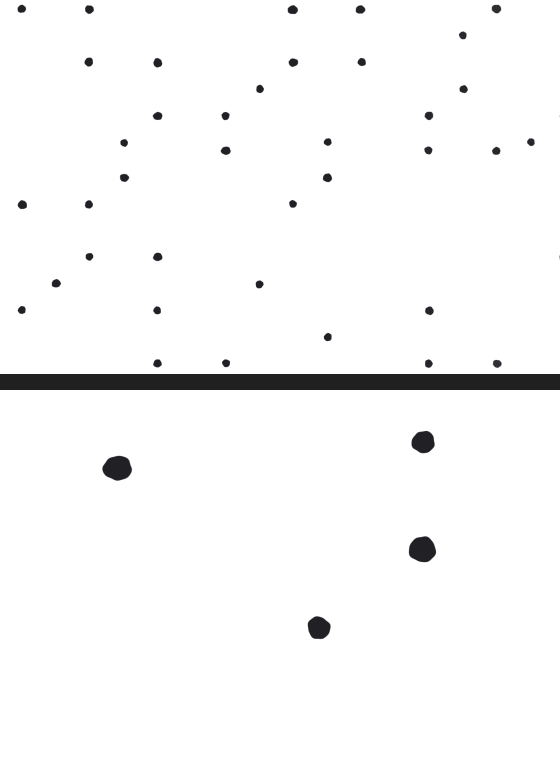
Top, the full canvas; bottom, a detail of the centre.
Give the GLSL for this pattern, as a Shadertoy shader.

```glsl
// Sparse ink dots on white paper, set on a staggered lattice with many sites
// left empty. Each dot is a slightly lumpy, hand-drawn disc; one seam shifts
// the upper rows down. All lengths are fractions of the canvas height.

const vec3 PAPER = vec3(1.0);
const vec3 INK_DARK = vec3(0.125, 0.125, 0.145);
const vec3 INK_PALE = vec3(0.20, 0.20, 0.22);

const vec2 ORIGIN = vec2(0.0585, 0.0275);
const vec2 SPACING = vec2(0.0907, 0.0711);
const float SEAM_ROW = 8.5;
const float SEAM_SHIFT = 0.0478;
const float DOT_RADIUS = 0.0108;
const float TAU = 6.2831853;

// Integer hash of a lattice site and a channel, in 0..1
float hash(vec2 site, int channel) {
    uint h = uint(int(site.x) + 64) * 1597u
           + uint(int(site.y) + 64) * 51749u + uint(channel) * 7919u;
    h = h * 747796405u + 2891336453u;
    h = ((h >> ((h >> 28u) + 4u)) ^ h) * 277803737u;
    h = (h >> 22u) ^ h;
    return float(h >> 8u) / 16777216.0;
}

// Staggered sites only; even rows are fuller than odd rows
bool isFilled(vec2 site) {
    if (mod(site.x + site.y, 2.0) > 0.5) return false;
    float density = mod(site.y, 2.0) < 0.5 ? 0.47 : 0.27;
    float order = fract(site.x * 0.1545 + site.y * 0.618 + 0.6 * hash(site, 0));
    return order < density;
}

// Centre of a site with slight hand placement error
vec2 siteCentre(vec2 site) {
    vec2 centre = ORIGIN + site * SPACING;
    centre.y -= step(SEAM_ROW, site.y) * SEAM_SHIFT;
    vec2 wobble = vec2(hash(site, 1), hash(site, 2)) - 0.5;
    return centre + wobble * vec2(0.0045, 0.0035);
}

// Approximate signed distance to a lumpy dot
float blobDistance(vec2 p, vec2 site) {
    float size = DOT_RADIUS * mix(0.93, 1.12, pow(hash(site, 3), 1.5));
    float stretch = mix(0.97, 1.13, pow(hash(site, 4), 2.0));
    p.x /= stretch;
    float angle = atan(p.y, p.x);
    float lumps = 0.030 * sin(2.0 * angle + TAU * hash(site, 5))
                + 0.035 * sin(3.0 * angle + TAU * hash(site, 6))
                + 0.025 * sin(5.0 * angle + TAU * hash(site, 7))
                + 0.015 * sin(8.0 * angle + TAU * hash(site, 8));
    return length(p) - size * (1.0 + lumps);
}

// Ink grows a little paler towards the right
vec3 inkColour(vec2 site, float across) {
    float fade = smoothstep(0.55, 1.0, across) * mix(0.3, 1.0, hash(site, 9));
    return mix(INK_DARK, INK_PALE, fade);
}

void mainImage(out vec4 fragColor, in vec2 fragCoord) {
    vec2 uv = fragCoord / iResolution.y;
    float pixel = 1.0 / iResolution.y;
    vec2 nearest = floor((uv - ORIGIN) / SPACING + 0.5);
    vec3 colour = PAPER;

    // Neighbouring rows are needed around the seam
    for (int i = -1; i <= 1; i++) {
        vec2 site = nearest + vec2(0.0, float(i));
        if (!isFilled(site)) continue;
        float d = blobDistance(uv - siteCentre(site), site);
        float cover = 1.0 - smoothstep(-0.75 * pixel, 0.75 * pixel, d);
        colour = mix(colour, inkColour(site, fragCoord.x / iResolution.x), cover);
    }
    fragColor = vec4(colour, 1.0);
}
```
